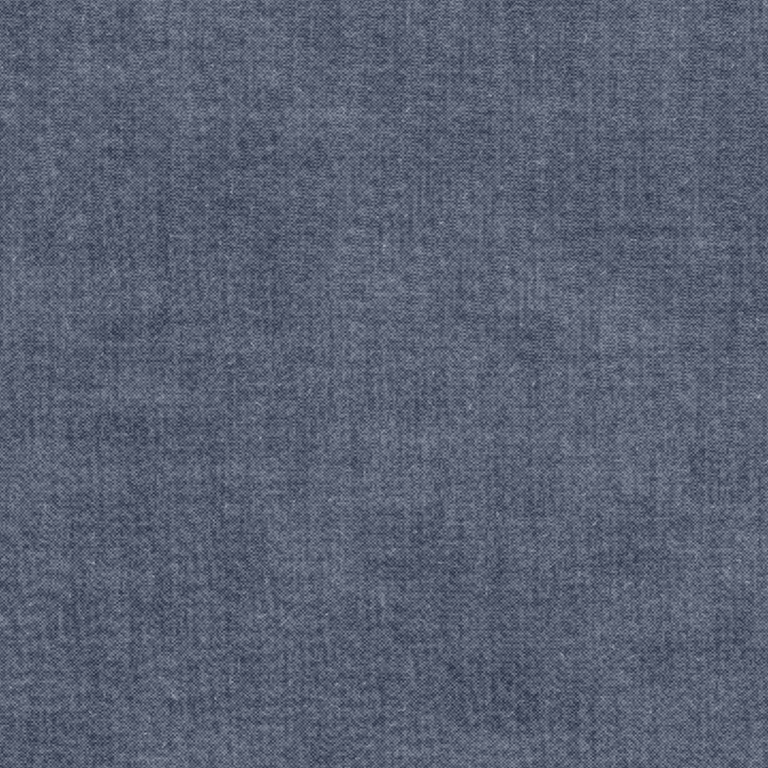
A three.js fragment shader for this texture:

```glsl
varying vec2 vUv;

#define THREADS 400.0
#define WOBBLE 0.7
#define WEAVE_CONTRAST 0.32
#define GRAIN_CONTRAST 0.85
#define SLUB_CONTRAST 0.30
#define CLOUD_CONTRAST 0.26
#define FIBRE_CELLS 22.0
#define FIBRE_CHANCE 0.28
#define BALANCE 0.465
#define NAVY vec3(0.230, 0.260, 0.332)
#define PALE vec3(0.490, 0.518, 0.580)

float hash(vec2 p) {
  return fract(sin(dot(p, vec2(127.1, 311.7))) * 43758.5453);
}

// Value noise, centred on zero
float noise(vec2 p) {
  vec2 cell = floor(p);
  vec2 f = fract(p);
  f = f * f * (3.0 - 2.0 * f);
  float low = mix(hash(cell), hash(cell + vec2(1.0, 0.0)), f.x);
  float high = mix(hash(cell + vec2(0.0, 1.0)), hash(cell + 1.0), f.x);
  return mix(low, high, f.y) - 0.5;
}

float clouds(vec2 p) {
  float sum = 0.0;
  float weight = 0.6;
  for (int i = 0; i < 4; i++) {
    sum += weight * noise(p);
    p = p * 2.1 + 17.3;
    weight *= 0.65;
  }
  return sum;
}

// Over-and-under pattern of slightly uneven threads
float plainWeave(vec2 uv) {
  vec2 drift = vec2(noise(uv * vec2(90.0, 40.0)), noise(uv * vec2(40.0, 90.0) + 31.0));
  vec2 thread = 3.14159265 * (uv * THREADS + WOBBLE * drift);
  return cos(thread.x) * cos(thread.y);
}

// Thick and thin stretches along warp and weft
float slubs(vec2 uv) {
  float warp = noise(uv * vec2(190.0, 16.0) + 5.0) + 0.5 * noise(uv * vec2(75.0, 5.0));
  float weft = noise(uv * vec2(20.0, 170.0) + 9.0) + 0.5 * noise(uv * vec2(6.0, 60.0));
  return 0.75 * (warp + weft);
}

// Sparse bent lint fibres, some of them short enough to read as specks
float fibres(vec2 uv) {
  float cover = 0.0;
  for (int i = 0; i < 3; i++) {
    float layer = float(i);
    vec2 p = uv * FIBRE_CELLS + layer * 7.37;
    vec2 cell = floor(p) + layer * 53.0;
    vec2 centre = 0.3 + 0.4 * vec2(hash(cell + 1.3), hash(cell + 2.7));
    float angle = 6.2831853 * hash(cell + 4.1);
    float c = cos(angle);
    float s = sin(angle);
    vec2 q = mat2(c, -s, s, c) * (fract(p) - centre);
    q.y += (hash(cell + 5.9) - 0.5) * 5.0 * q.x * q.x;
    float size = hash(cell + 8.3);
    float halfLength = mix(0.02, 0.22, size * size);
    float distanceToFibre = length(vec2(max(abs(q.x) - halfLength, 0.0), q.y));
    float present = step(hash(cell + 6.5), FIBRE_CHANCE);
    float strength = mix(0.75, 0.3, size);
    cover += present * strength * (1.0 - smoothstep(0.012, 0.05, distanceToFibre));
  }
  return cover;
}

void main() {
  // Fine yarn structure
  float tone = BALANCE + WEAVE_CONTRAST * plainWeave(vUv);
  tone += GRAIN_CONTRAST * noise(vUv * THREADS * vec2(0.9, 1.0) + 13.0);

  // Uneven yarn and dye
  tone += SLUB_CONTRAST * slubs(vUv);
  tone += CLOUD_CONTRAST * clouds(vUv * vec2(5.0, 8.0) + 3.0);

  // Loose lint
  tone += 0.8 * fibres(vUv);

  tone = clamp(tone, -0.4, 1.7);
  gl_FragColor = vec4(mix(NAVY, PALE, tone), 1.0);
}
```
